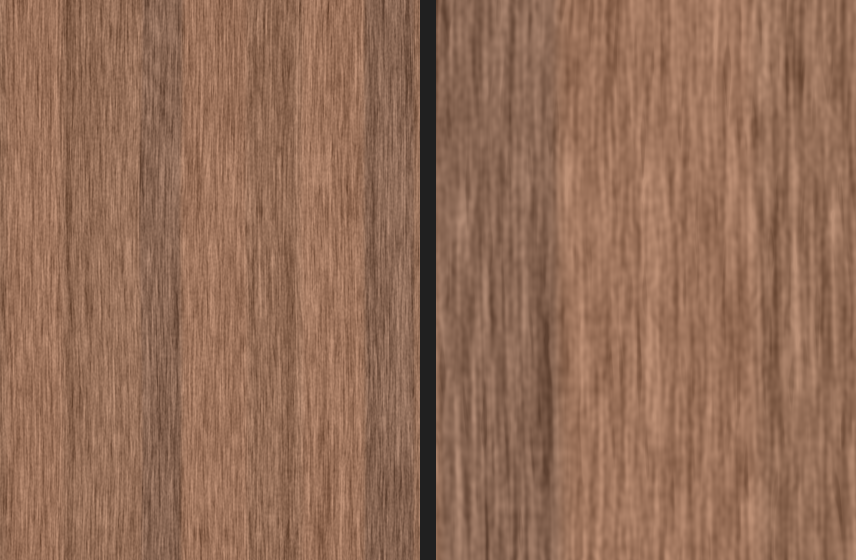
Left, the full canvas; right, a detail of the centre.
Reproduce this texture procedurally as a WebGL 1 fragment shader.

```glsl
precision highp float;
uniform vec2 u_resolution;

vec2 gradientAt(vec2 cell) {
  vec2 k = vec2(dot(cell, vec2(127.1, 311.7)), dot(cell, vec2(269.5, 183.3)));
  return 2.0 * fract(sin(k) * 43758.55) - 1.0;
}

float gradientNoise(vec2 p) {
  vec2 i = floor(p), f = fract(p);
  vec2 s = f * f * f * (f * (f * 6.0 - 15.0) + 10.0);
  vec2 e = vec2(0.0, 1.0);
  float low = mix(dot(gradientAt(i), f), dot(gradientAt(i + e.yx), f - e.yx), s.x);
  float high = mix(dot(gradientAt(i + e), f - e), dot(gradientAt(i + 1.0), f - 1.0), s.x);
  return mix(low, high, s.y);
}

float strip(float x, float left, float right, float soft) {
  return smoothstep(left - soft, left + soft, x) * (1.0 - smoothstep(right - soft, right + soft, x));
}

// Streaks along the trunk, from broad bands down to narrow lines
float streaks(vec2 p) {
  float sum = 0.0;
  vec2 scale = vec2(17.0, 0.5);
  for (int i = 0; i < 3; i++) {
    sum += gradientNoise(p * scale + float(i) * 19.7);
    scale *= vec2(2.05, 1.3);
  }
  return sum;
}

// Thin lines where the noise crosses zero, faded in and out along their length
float grainLines(vec2 p, vec2 scale, float width) {
  float line = 1.0 - smoothstep(0.0, width, abs(gradientNoise(p * scale)));
  return line * smoothstep(-0.05, 0.3, gradientNoise(p * vec2(15.0, 1.6) + scale.x));
}

void main() {
  vec2 uv = gl_FragCoord.xy / u_resolution.x;
  vec2 p = uv;
  p.x += 0.012 * gradientNoise(uv * vec2(4.0, 1.7)) + 0.0008 * gradientNoise(uv * vec2(30.0, 14.0));

  // Veneer strips: grey heartwood, pale sapwood and dark seams
  float heart = strip(p.x, 0.335, 0.43, 0.006) + strip(p.x, 0.867, 0.985, 0.007);
  float pale = strip(p.x, 0.015, 0.145, 0.02) + strip(p.x, 0.435, 0.59, 0.01)
             + strip(p.x, 0.72, 0.86, 0.01);
  float seams = strip(p.x, 0.158, 0.171, 0.004) + 0.75 * strip(p.x, 0.674, 0.706, 0.01)
              + 0.5 * strip(p.x, 0.603, 0.616, 0.006);
  float tone = 0.09 + 0.16 * pale - 0.24 * heart - 0.45 * seams;
  tone += 0.34 * streaks(p);

  // Long arched growth rings, strongest in the heartwood
  float field = gradientNoise(p * vec2(9.0, 1.3) + 4.3);
  float rings = sin(55.0 * field + 150.0 * p.x + 2.0 * gradientNoise(p * vec2(40.0, 4.0)));
  tone += rings * (0.04 + 0.12 * heart);
  float stain = smoothstep(0.18, 0.45, gradientNoise(p * vec2(38.0, 2.6) + 31.0));
  tone -= stain * (0.15 + 0.4 * heart);
  float lines = grainLines(p, vec2(31.0, 0.7), 0.06) + grainLines(p, vec2(53.0, 1.1), 0.09);
  tone -= lines * (0.3 + 0.2 * heart);

  // Crisp narrow fibres, broken by dashes and a short grain
  float fibre = gradientNoise(p * vec2(139.0, 4.0)) + 1.1 * gradientNoise(p * vec2(197.0, 9.0) + 7.0)
              + gradientNoise(p * vec2(229.0, 26.0) + 23.0);
  tone += 1.0 * fibre;
  float pore = smoothstep(0.15, 0.4, gradientNoise(p * vec2(187.0, 21.0) + 53.0));
  tone -= 0.4 * pore;
  tone += 0.6 * gradientNoise(p * vec2(211.0, 120.0) + 11.0);

  // Faint cross ripples in the pale wood
  float patchMask = smoothstep(0.0, 0.45, gradientNoise(uv * vec2(13.0, 3.0) + 17.0));
  tone += 0.3 * pale * patchMask * gradientNoise(uv * vec2(22.0, 75.0) + 3.0 * field);

  // Light falls off toward the upper and lower edges
  float height = uv.y * u_resolution.x / u_resolution.y;
  tone += 0.08 - 0.6 * pow(height - 0.45, 2.0);

  vec3 color = vec3(0.575, 0.425, 0.335) + vec3(0.135, 0.12, 0.11) * clamp(tone, -1.4, 1.2);
  color += vec3(-0.016, -0.002, 0.01) * heart + vec3(0.008, -0.002, -0.005) * pale;
  gl_FragColor = vec4(color, 1.0);
}
```
